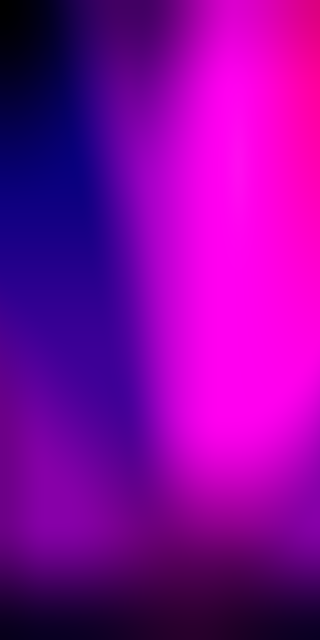
Give the GLSL for this background, as a WebGL 1 fragment shader.

```glsl
precision mediump float;
// Soft neon backdrop: a broad magenta glow beside deep blue, above violet haze.
// Colour fields are layered with wide curved smoothstep edges, then shaded
// towards the dark upper left corner and the dark lower border.

#define NIGHT_BLUE vec3(0.03, 0.00, 0.49)
#define INDIGO vec3(0.24, 0.00, 0.59)
#define PURPLE vec3(0.58, 0.00, 0.75)
#define DUSK_PURPLE vec3(0.30, 0.00, 0.45)
#define MAGENTA vec3(1.00, 0.00, 0.94)
#define HOT_PINK vec3(1.00, 0.00, 0.55)
#define VIOLET vec3(0.53, 0.00, 0.66)
#define PLUM vec3(0.41, 0.00, 0.43)
#define HAZE_HEIGHT 0.225
#define HAZE_SOFTNESS 0.13

uniform vec2 u_resolution;

// Soft step of the given half width, centred on zero.
float softEdge(float d, float halfWidth) {
  return smoothstep(-halfWidth, halfWidth, d);
}

// Gaussian falloff with a separate radius on each axis.
float glow(vec2 p, vec2 center, vec2 radius) {
  vec2 q = (p - center) / radius;
  return exp(-dot(q, q));
}

// Blue side, purple transition and magenta glow, from left to right.
vec3 upperField(vec2 p) {
  vec3 blue = mix(INDIGO, NIGHT_BLUE, smoothstep(0.42, 0.76, p.y));
  vec2 fromCorner = vec2(1.3 * p.x, 1.6 * (1.0 - p.y));
  blue *= smoothstep(0.0, 0.55, length(fromCorner));

  float top = smoothstep(0.7, 1.0, p.y);
  vec3 purple = mix(PURPLE, DUSK_PURPLE, top);
  float pinkness = smoothstep(0.72, 1.05, p.x) * smoothstep(0.3, 1.0, p.y);
  vec3 bright = mix(MAGENTA, HOT_PINK, pinkness);

  float purpleEdge = 0.43 - 0.36 * (p.y - 0.5);
  float brightEdge = 0.54 + 0.05 * top;
  vec3 color = mix(blue, purple, softEdge(p.x - purpleEdge, 0.12));
  color = mix(color, bright, softEdge(p.x - brightEdge, 0.15));

  // Faint vertical highlight inside the glow.
  color.g += 0.05 * glow(p, vec2(0.745, 0.74), vec2(0.035, 0.09));
  return color * (1.0 - 0.14 * smoothstep(0.85, 1.0, p.y));
}

// Violet haze, plum under the glow and dimmer at the left border.
vec3 lowerHaze(float x) {
  float plumAmount = smoothstep(0.2, 0.58, x) * (1.0 - smoothstep(0.7, 1.0, x));
  return mix(VIOLET, PLUM, plumAmount) * mix(0.8, 1.0, smoothstep(0.0, 0.15, x));
}

void main() {
  vec2 p = gl_FragCoord.xy / u_resolution;

  // The top of the haze dips below the glow and rises to both sides.
  float offset = p.x - 0.72;
  float rise = offset < 0.0 ? 0.45 : 1.6;
  float hazeTop = HAZE_HEIGHT + rise * offset * offset;
  float haze = 1.0 - softEdge(p.y - hazeTop, HAZE_SOFTNESS);
  vec3 color = mix(upperField(p), lowerHaze(p.x), haze);

  // Lower border: red fades first, except below the glow.
  float warmth = exp(-pow((p.x - 0.6) / 0.22, 2.0));
  vec3 border = vec3(0.06 + 0.32 * warmth, 0.0, 0.2 + 0.2 * warmth);
  color *= mix(border, vec3(1.0), smoothstep(0.0, 0.19, p.y));

  gl_FragColor = vec4(clamp(color, 0.0, 1.0), 1.0);
}
```
